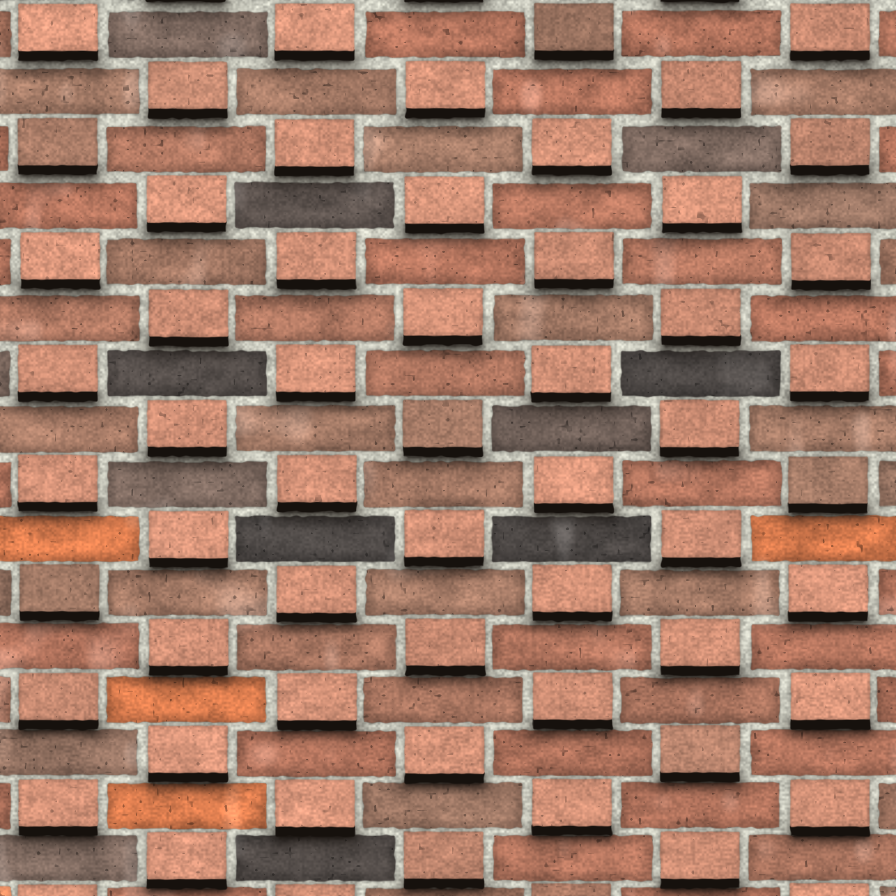
This texture is drawn by a Shadertoy shader. Its source:

```glsl
const float PERIOD = 0.2868;                 // one header plus one stretcher
const float FIRST_HEADER = 0.0655;           // centre of the leftmost header
const float FIRST_ROW = 0.0378;              // centre of the top course
const float ROW_PITCH = 0.06445;
const float ROW_SHRINK = 0.000208;           // courses tighten towards the bottom
const vec2 HEADER_HALF = vec2(0.0443, 0.0262);
const vec2 STRETCHER_HALF = vec2(0.0885, 0.0252);
const float UNDERSIDE = 0.0088;              // height of the dark lower face
const float CORNER = 0.0018;
const float ROUGHNESS = 0.0022;
const float PLACE_JITTER = 0.0035;

const vec3 MORTAR = vec3(0.83, 0.83, 0.78);
const vec3 SALMON = vec3(0.81, 0.56, 0.46);
const vec3 RED = vec3(0.71, 0.46, 0.37);
const vec3 BROWN = vec3(0.65, 0.49, 0.41);
const vec3 GREY = vec3(0.51, 0.43, 0.39);
const vec3 CHARCOAL = vec3(0.31, 0.29, 0.28);
const vec3 ORANGE = vec3(0.86, 0.49, 0.31);
const vec3 SHADOW = vec3(0.085, 0.065, 0.05);

float hash(vec2 p) {
    return fract(sin(dot(p, vec2(127.1, 311.7))) * 43758.55);
}

float noise(vec2 p) {
    vec2 i = floor(p), f = fract(p);
    f = f * f * (3.0 - 2.0 * f);
    return mix(mix(hash(i), hash(i + vec2(1, 0)), f.x),
               mix(hash(i + vec2(0, 1)), hash(i + vec2(1, 1)), f.x), f.y);
}

float box(vec2 p, vec2 halfSize, float radius) {
    vec2 q = abs(p) - halfSize + radius;
    return length(max(q, 0.0)) + min(max(q.x, q.y), 0.0) - radius;
}

float rowCentre(float row) {
    return FIRST_ROW + ROW_PITCH * row - ROW_SHRINK * row * row;
}

// Continuous course index, the inverse of rowCentre
float rowAt(float y) {
    float d = ROW_PITCH * ROW_PITCH - 4.0 * ROW_SHRINK * (y - FIRST_ROW);
    return (ROW_PITCH - sqrt(max(d, 0.0))) / (2.0 * ROW_SHRINK);
}

// Offset from the nearest brick centre; id receives its column and course
vec2 brickOffset(vec2 p, float row, float start, out vec2 id) {
    float x = p.x - start - 0.5 * PERIOD * mod(row, 2.0);
    float column = floor(x / PERIOD + 0.5);
    id = vec2(column, row);
    vec2 jitter = vec2(hash(id + start), hash(id + start + 7.3)) - 0.5;
    return vec2(x - column * PERIOD, p.y - rowCentre(row)) - jitter * PLACE_JITTER * vec2(1.0, 0.5);
}

vec3 stretcherColour(vec2 id) {
    float tone = hash(id + 31.7);
    vec3 c = mix(RED, BROWN, smoothstep(0.25, 0.65, tone));
    c = mix(c, GREY, smoothstep(0.62, 0.86, tone));
    c = mix(c, CHARCOAL, smoothstep(0.90, 0.96, tone));
    return mix(c, ORANGE, step(0.975, hash(id + 58.1)));
}

vec3 headerColour(vec2 id) {
    float tone = hash(id + 12.9);
    return mix(SALMON, BROWN * 0.92, smoothstep(0.8, 1.0, tone)) * (0.94 + 0.12 * hash(id + 3.1));
}

void mainImage(out vec4 fragColor, in vec2 fragCoord) {
    vec2 p = fragCoord / iResolution.y;
    p.y = 1.0 - p.y;
    float aa = 1.0 / iResolution.y;
    float grain = noise(p * 390.0) - 0.5;
    float fine = noise(p * 230.0 + 40.0) - 0.5;
    float blotch = noise(p * vec2(38.0, 62.0)) - 0.5;
    float wobble = (noise(p * 130.0) - 0.5) * ROUGHNESS;
    float row = floor(rowAt(p.y) + 0.5);
    vec2 id;

    // Sandy mortar
    vec3 colour = MORTAR * (1.0 + 0.22 * grain + 0.18 * fine + 0.10 * blotch);

    // Flush stretchers with worn, darker rims and pale bloom
    vec2 q = brickOffset(p, row, FIRST_HEADER + 0.5 * PERIOD, id);
    float d = box(q, STRETCHER_HALF, CORNER) + wobble;
    colour *= 1.0 - 0.28 * exp(-max(d, 0.0) / 0.0015);
    vec3 face = stretcherColour(id) * (1.0 + 0.20 * grain + 0.12 * fine + 0.24 * blotch);
    face *= 0.84 + 0.18 * smoothstep(0.0, 0.016, -d);
    face += 0.12 * smoothstep(0.72, 0.98, noise(p * vec2(27.0, 19.0) + 9.0));
    face *= 1.0 - 0.35 * smoothstep(0.84, 0.97, noise(p * 210.0 + 80.0));
    colour = mix(colour, face, 1.0 - smoothstep(-aa, aa, d));

    // Projecting headers: soft shadow, dark underside, lit front
    for (int i = -1; i <= 1; i++) {
        float course = row + float(i);
        q = brickOffset(p, course, FIRST_HEADER, id);
        q.y += mix(0.0075, 0.003, p.y);
        vec2 below = q - vec2(0.0, HEADER_HALF.y + 0.5 * UNDERSIDE);
        float under = box(below, vec2(HEADER_HALF.x, 0.5 * UNDERSIDE + CORNER), CORNER) + wobble;
        float front = box(q, HEADER_HALF, CORNER) + 0.5 * wobble;
        float shadowDist = box(below - vec2(0.0, 0.003), vec2(HEADER_HALF.x - 0.004, 0.004), 0.003);
        float shade = 0.78 * exp(-max(shadowDist, 0.0) / 0.0085);
        shade = max(shade, 0.30 * exp(-max(front, 0.0) / 0.003));
        colour = mix(colour, SHADOW, shade);
        colour = mix(colour, SHADOW, 1.0 - smoothstep(-aa, aa, under));

        face = headerColour(id) * (1.0 + 0.20 * grain + 0.14 * fine + 0.14 * blotch);
        face *= 0.90 + 0.12 * smoothstep(0.0, 0.005, -front);
        face *= 1.0 - 0.25 * smoothstep(0.87, 0.98, noise(p * 190.0 + 15.0));
        colour = mix(colour, face, 1.0 - smoothstep(-aa, aa, front));
    }
    fragColor = vec4(clamp(colour, 0.0, 1.0), 1.0);
}
```
